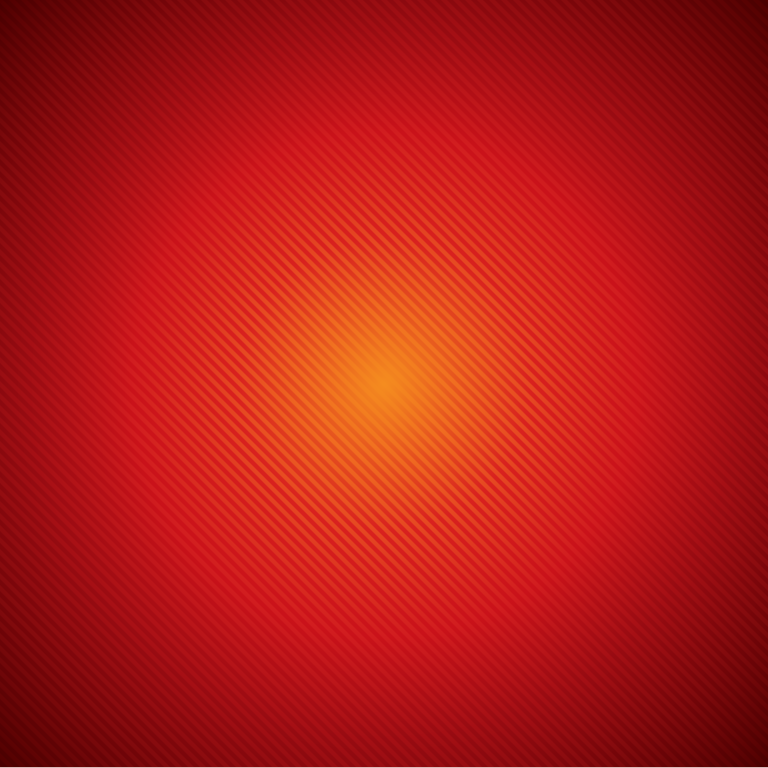
Reproduce this background procedurally as a Shadertoy shader.

```glsl
// Glowing red radial gradient with an orange heart and fine diagonal stripes.

const vec2  CENTER       = vec2(0.5, 0.5);
const float STRIPE_COUNT = 64.0;    // stripes along one canvas side
const float STRIPE_PHASE = 0.0;
const float STRIPE_WIDTH = 0.5;     // lit share of each period
const float EDGE_HEIGHT  = 0.0012;  // pale hairline along the bottom
const vec3  EDGE_COLOR   = vec3(0.90, 0.78, 0.78);

// Gradient stops: rgb = colour, a = radius
const int STOPS = 7;
const vec4 GROUND[STOPS] = vec4[STOPS](
    vec4(0.96, 0.55, 0.12, 0.00),
    vec4(0.90, 0.32, 0.12, 0.10),
    vec4(0.85, 0.13, 0.12, 0.19),
    vec4(0.79, 0.07, 0.10, 0.33),
    vec4(0.60, 0.045, 0.07, 0.46),
    vec4(0.46, 0.02, 0.035, 0.57),
    vec4(0.28, 0.00, 0.00, 0.71));
const vec4 STRIPE[STOPS] = vec4[STOPS](
    vec4(0.96, 0.55, 0.12, 0.00),
    vec4(0.94, 0.42, 0.125, 0.10),
    vec4(0.90, 0.28, 0.13, 0.19),
    vec4(0.82, 0.11, 0.12, 0.33),
    vec4(0.65, 0.06, 0.08, 0.46),
    vec4(0.51, 0.04, 0.05, 0.57),
    vec4(0.31, 0.00, 0.00, 0.71));

// Piecewise linear colour ramp over the radius
vec3 ramp(vec4 stops[STOPS], float radius) {
    vec3 color = stops[0].rgb;
    for (int i = 1; i < STOPS; i++) {
        float t = (radius - stops[i - 1].a) / (stops[i].a - stops[i - 1].a);
        color = mix(color, stops[i].rgb, clamp(t, 0.0, 1.0));
    }
    return color;
}

// Smooth coverage of stripes falling from upper left to lower right
float stripeMask(vec2 p, float pixel) {
    float cycle = (p.x + p.y - 1.0) * STRIPE_COUNT + STRIPE_PHASE;
    float distanceToAxis = abs(fract(cycle + 0.5) - 0.5);
    float blur = 0.75 * pixel * STRIPE_COUNT;
    return 1.0 - smoothstep(-blur, blur, distanceToAxis - 0.5 * STRIPE_WIDTH);
}

void mainImage(out vec4 fragColor, in vec2 fragCoord) {
    float pixel = 1.0 / min(iResolution.x, iResolution.y);
    vec2 p = (fragCoord - 0.5 * iResolution.xy) * pixel + 0.5;
    float radius = length(p - CENTER);

    // Two radial ramps interleaved by the stripes
    vec3 color = mix(ramp(GROUND, radius), ramp(STRIPE, radius), stripeMask(p, pixel));

    // Pale bottom hairline, weighted by its pixel coverage
    float edge = clamp((EDGE_HEIGHT - p.y) / pixel + 0.5, 0.0, 1.0);
    fragColor = vec4(mix(color, EDGE_COLOR, edge), 1.0);
}
```
